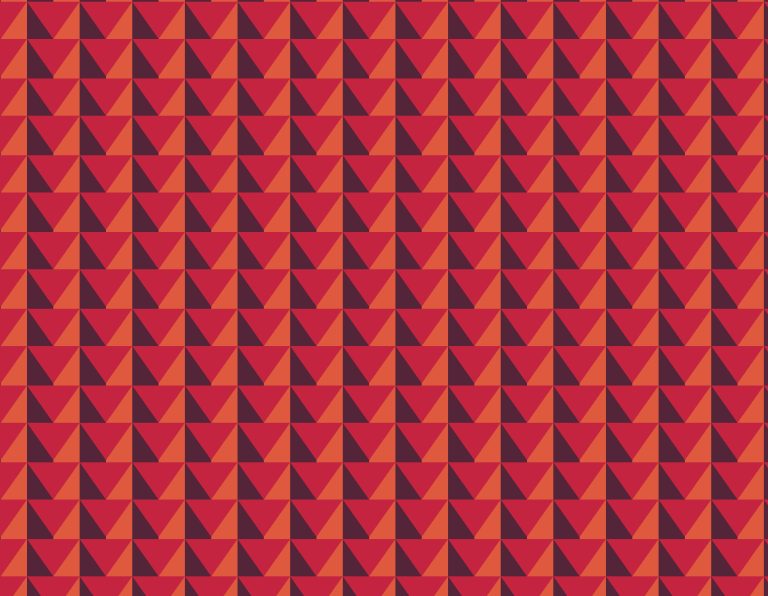
Reproduce this pattern procedurally as a Shadertoy shader.

```glsl
const vec3 CRIMSON = vec3(0.77, 0.14, 0.25);
const vec3 PLUM = vec3(0.33, 0.14, 0.22);
const vec3 ORANGE = vec3(0.87, 0.35, 0.24);

// All lengths are fractions of the canvas height
const float COLUMN_WIDTH = 0.08831;
const float FIRST_COLUMN = 0.0453;
const float SHORT_ROW = 0.0625;
const float TALL_ROW = 0.0663;
const float FIRST_TALL_ROW = 0.0654;

// Antialiased coverage of a signed distance
float coverage(float dist, float pixel) {
    return clamp(0.5 - dist / pixel, 0.0, 1.0);
}

// Triangle hanging from y = 0 with its tip at (0, depth), y pointing down
float hangingTriangle(vec2 p, float halfWidth, float depth) {
    vec2 normal = normalize(vec2(depth, halfWidth));
    float slant = dot(vec2(abs(p.x) - halfWidth, p.y), normal);
    return max(slant, -p.y);
}

// Periodic band covering the right half of every column
float rightHalfBand(float x, float width) {
    float fromCentre = abs(mod(x + 0.25 * width, width) - 0.5 * width);
    return fromCentre - 0.25 * width;
}

// Splits a tall and short row pair: x = depth within the row, y = row height
vec2 rowCell(float down, float tall, float shortRow) {
    float y = mod(down, tall + shortRow);
    return y < tall ? vec2(y, tall) : vec2(y - tall, shortRow);
}

void mainImage(out vec4 fragColor, in vec2 fragCoord) {
    float pixel = 1.0 / iResolution.y;
    vec2 uv = fragCoord * pixel;

    // Local cell, centred in x and measured downward from its top
    vec2 row = rowCell(1.0 - uv.y - FIRST_TALL_ROW, TALL_ROW, SHORT_ROW);
    float halfWidth = 0.5 * COLUMN_WIDTH;
    float x = mod(uv.x - FIRST_COLUMN, COLUMN_WIDTH) - halfWidth;

    // Dark left and bright right sides
    float right = coverage(rightHalfBand(x, COLUMN_WIDTH), pixel);
    vec3 colour = mix(PLUM, ORANGE, right);

    // Front face, joined with the one below so the row seam stays smooth
    float face = hangingTriangle(vec2(x, row.x), halfWidth, SHORT_ROW);
    float below = hangingTriangle(vec2(x, row.x - row.y), halfWidth, SHORT_ROW);
    colour = mix(colour, CRIMSON, coverage(min(face, below), pixel));

    fragColor = vec4(colour, 1.0);
}
```
